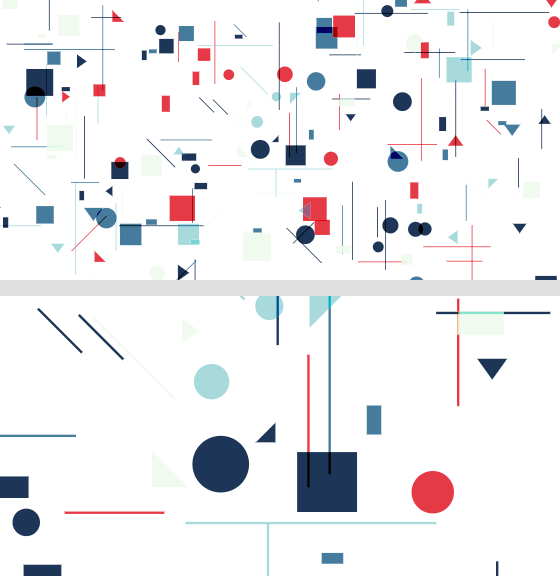
Top: the whole. Bottom: its middle third, enlarged.
Reproduce this background procedurally as a Shadertoy shader.

```glsl
// Scattered flat geometric shapes and thin strokes on white, overlaps darkened by colour burn.

vec4 hash4(float n) {
    vec4 p = fract(n * vec4(0.1031, 0.1030, 0.0973, 0.1099));
    p += dot(p, p.wzxy + 33.33);
    return fract((p.xxyz + p.yzzw) * p.zywx);
}

vec3 palette(float t) {
    if (t < 0.31) return vec3(0.114, 0.208, 0.341);  // navy
    if (t < 0.52) return vec3(0.271, 0.482, 0.616);  // steel
    if (t < 0.72) return vec3(0.902, 0.224, 0.275);  // red
    if (t < 0.86) return vec3(0.659, 0.855, 0.863);  // teal
    return vec3(0.945, 0.980, 0.933);                // pale mint
}

vec2 rotate(vec2 p, float angle) {
    float c = cos(angle), s = sin(angle);
    return vec2(c * p.x + s * p.y, c * p.y - s * p.x);
}

float boxDistance(vec2 p, vec2 halfSize) {
    vec2 d = abs(p) - halfSize;
    return max(d.x, d.y);
}

// Even low-discrepancy spread, loosened by jitter so that clusters form
vec2 scatter(float i, vec2 jitter, float aspect) {
    vec2 p = fract(i * vec2(0.7549, 0.5698) + 0.37) + (jitter - 0.5) * 0.2;
    return p * vec2(aspect, 1.0);
}

float shapeDistance(vec2 p, float kind, float size) {
    if (kind < 0.33) return length(p) - mix(0.012, 0.038, size);
    if (kind < 0.56) return boxDistance(p, vec2(mix(0.018, 0.052, size)));
    float s = mix(0.014, 0.034, size);
    if (kind < 0.73)  // isosceles triangle
        return max(-p.x - 0.7 * s, (p.x + 1.4 * abs(p.y) - 0.7 * s) / 1.72);
    if (kind < 0.82)  // right triangle
        return max(max(-p.x, -p.y) - 0.7 * s, (p.x + p.y) * 0.7071);
    return boxDistance(p, vec2(0.45, 0.9) * s);
}

// Plain ink on bare ground, colour burn where ink already lies
void paint(inout vec4 layer, vec3 ink, float coverage) {
    vec3 burned = max(1.0 - (1.0 - layer.rgb) / ink, 0.0);
    layer.rgb = mix(layer.rgb, mix(ink, burned, layer.a), coverage);
    layer.a = max(layer.a, coverage);
}

void mainImage(out vec4 fragColor, in vec2 fragCoord) {
    float pixel = 1.0 / iResolution.y;
    float aspect = iResolution.x * pixel;
    vec2 uv = fragCoord * pixel;
    vec4 layer = vec4(1.0, 1.0, 1.0, 0.0);

    // Solid shapes, turned by quarter turns
    for (float i = 0.0; i < 112.0; i++) {
        vec4 place = hash4(i * 7.31 + 5.0);
        vec4 look = hash4(i * 3.77 + 91.0);
        vec2 p = uv - scatter(i, place.xy, aspect);
        if (dot(p, p) > 0.01) continue;
        p = rotate(p, floor(look.z * 4.0) * 1.570796);
        float d = shapeDistance(p, look.x, look.y);
        paint(layer, palette(fract(i * 0.618 + 0.1)), clamp(0.5 - d / pixel, 0.0, 1.0));
    }

    // Thin strokes: horizontal, vertical and shorter diagonals
    for (float i = 0.0; i < 82.0; i++) {
        vec4 place = hash4(i * 5.93 + 211.0);
        vec4 look = hash4(i * 4.19 + 347.0);
        vec2 p = uv - scatter(i + 0.5, place.xy, aspect);
        float quarter = floor(place.z * 2.0);
        bool diagonal = look.x < 0.22;
        p = rotate(p, (quarter + (diagonal ? 0.5 : 0.0)) * 1.570796);
        float reach = diagonal ? mix(0.03, 0.09, look.y) : mix(0.05, 0.17, look.y * look.y);
        float d = boxDistance(p, vec2(reach, 0.0014));
        paint(layer, palette(fract(i * 0.618 + 0.3)), clamp(0.5 - d / pixel, 0.0, 1.0));
    }

    fragColor = vec4(layer.rgb, 1.0);
}
```
